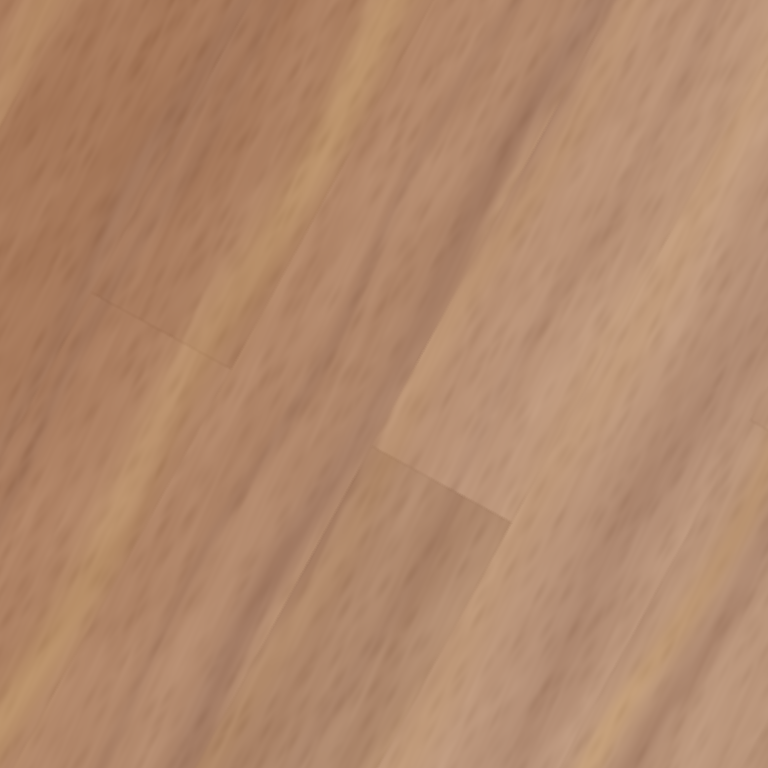
Reproduce this texture procedurally as a Shadertoy shader.

```glsl
// Slanted wooden floor planks with staggered end joints and soft grain.
// Each plank gets its own tone and seed; broad gold and dark bands, fibres of
// layered sines and cellular flecks are laid along the plank direction.

const vec2  ALONG       = vec2(0.48, 0.877);   // grain direction
const vec2  ACROSS      = vec2(0.877, -0.48);
const float PLANK_WIDTH = 0.208;
const float PLANK_LEN   = 1.6;
const float FIRST_EDGE  = 0.015;
const float FIRST_JOINT = -0.2;
const float ROW_DRIFT   = 0.133;               // extra stagger on the right
const float SEAM_WIDTH  = 0.0022;
const float SEAM_DARK   = 0.03;
const float TONE_RANGE  = 0.028;
const float FIBRE_DEPTH = 0.014;
const float FLECK_DEPTH = 0.035;
const float EDGE_BLUR   = 0.0011;

const vec3 RED_WOOD  = vec3(0.680, 0.500, 0.380);
const vec3 PALE_WOOD = vec3(0.715, 0.570, 0.465);
const vec3 GOLD_WOOD = vec3(0.760, 0.605, 0.435);
const vec3 DARK_WOOD = vec3(0.585, 0.430, 0.350);

// Bands: position across, half width, strength (gold > 0, dark < 0)
const int BAND_COUNT = 12;
const vec3 BANDS[BAND_COUNT] = vec3[BAND_COUNT](
    vec3(-0.420, 0.025, 0.60), vec3(-0.205, 0.020, -0.40),
    vec3(-0.165, 0.012, -0.35), vec3(-0.025, 0.028, 0.75),
    vec3(0.105, 0.010, -0.35), vec3(0.200, 0.022, -0.60),
    vec3(0.245, 0.020, 0.35), vec3(0.345, 0.012, -0.25),
    vec3(0.450, 0.030, 0.35), vec3(0.575, 0.050, -0.45),
    vec3(0.683, 0.018, 0.65), vec3(0.730, 0.020, -0.55));

vec2 hash22(vec2 p) {
    vec3 q = fract(vec3(p.xyx) * vec3(0.1031, 0.1030, 0.0973));
    q += dot(q, q.yzx + 33.33);
    return fract((q.xx + q.yz) * q.zy);
}

// Long wavering fibres from layered sines
float fibres(vec2 p, float seed) {
    float sum = 0.0, freq = 34.0, amp = 0.6;
    for (int i = 0; i < 7; i++) {
        float k = float(i);
        float phase = seed * (7.0 + 5.3 * k) + 2.1 * k;
        float sway = sin(p.y * (4.0 + 4.5 * k) + p.x * freq * 0.37 + phase * 1.7);
        sum += amp * sin(p.x * freq + phase + 1.8 * sway);
        freq *= 1.55;
        amp *= 0.86;
    }
    return sum;
}

// Short dark pores: stretched cellular noise with random strength
float flecks(vec2 p, float seed) {
    vec2 q = vec2((p.x - 0.04 * p.y) * 75.0, p.y * 20.0) + seed * 57.0;
    vec2 cell = floor(q);
    float mark = 0.0;
    for (int j = -1; j <= 1; j++)
    for (int i = -1; i <= 1; i++) {
        vec2 id = cell + vec2(i, j);
        float d = length(q - id - hash22(id));
        mark = max(mark, smoothstep(0.6, 0.0, d) * hash22(id + 19.0).x);
    }
    return mark;
}

// Dark line near the borders of a repeat of the given size
float seam(float t, float size) {
    float d = min(fract(t), 1.0 - fract(t)) * size;
    return smoothstep(SEAM_WIDTH, 0.0, d);
}

vec3 floorColour(vec2 uv) {
    vec2 p = vec2(dot(uv, ACROSS), dot(uv, ALONG));

    // Plank layout: alternate rows are shifted by half a plank
    float rowPos = (p.x - FIRST_EDGE) / PLANK_WIDTH;
    float row = floor(rowPos);
    float joint = FIRST_JOINT + mod(row, 2.0) * 0.5 * PLANK_LEN
                + max(row - 1.0, 0.0) * ROW_DRIFT;
    float endPos = (p.y - joint) / PLANK_LEN;
    float section = floor(endPos);
    float seed = hash22(vec2(row, section) + 40.0).x;

    // Base colour, warm on the left and pale on the right
    vec3 colour = mix(RED_WOOD, PALE_WOOD, smoothstep(-0.3, 0.6, p.x));
    colour += TONE_RANGE * sin(0.8 * row + 2.0 * section);

    // Broad bands that wander a little along the plank
    float wander = 0.009 * cos(10.0 * (p.y - 0.56) + 2.0 * (row + 1.0));
    float strand = fibres(p, seed);
    for (int i = 0; i < BAND_COUNT; i++) {
        float d = (p.x + wander + 0.002 * strand - BANDS[i].x) / BANDS[i].y;
        float fade = 0.85 + 0.15 * sin(7.0 * p.y + 2.4 * float(i));
        float weight = abs(BANDS[i].z) * fade * exp(-d * d);
        colour = mix(colour, BANDS[i].z > 0.0 ? GOLD_WOOD : DARK_WOOD, weight);
    }

    // Fine grain and seams
    colour += FIBRE_DEPTH * strand * vec3(0.9, 1.0, 1.0);
    colour -= FLECK_DEPTH * (flecks(p, seed) - 0.2);
    colour -= SEAM_DARK * max(0.4 * seam(rowPos, PLANK_WIDTH), seam(endPos, PLANK_LEN));
    return colour;
}

void mainImage(out vec4 fragColor, in vec2 fragCoord) {
    vec2 uv = fragCoord / iResolution.y;
    float spread = max(EDGE_BLUR, 0.25 / iResolution.y);
    vec3 sum = vec3(0.0);
    for (int j = -1; j <= 1; j += 2)
    for (int i = -1; i <= 1; i += 2)
        sum += floorColour(uv + spread * vec2(i, j));
    fragColor = vec4(clamp(sum * 0.25, 0.0, 1.0), 1.0);
}
```
